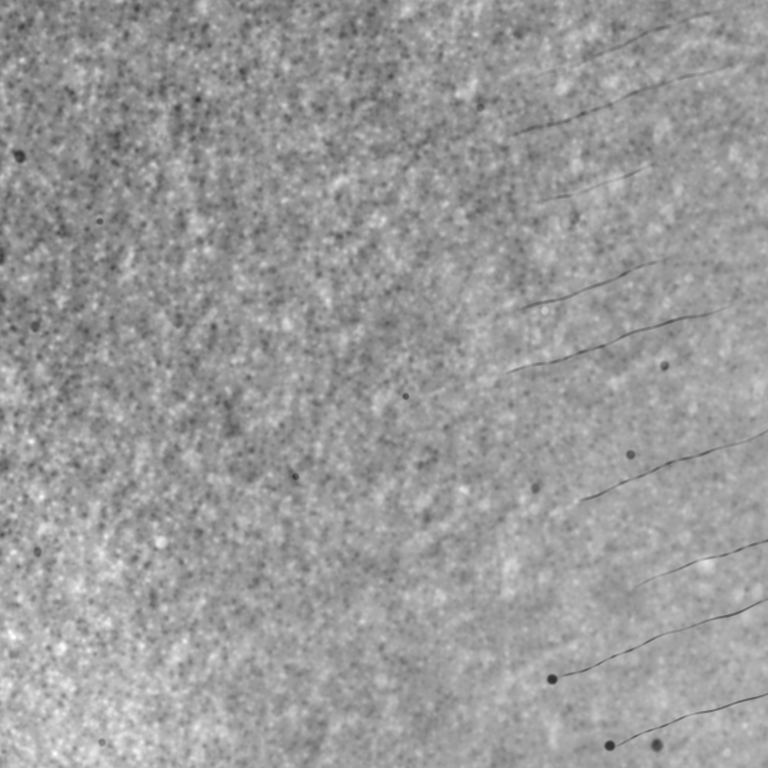
Give the GLSL for this texture, as a WebGL 2 fragment shader.

```glsl
#version 300 es
precision highp float;
// Grey stained tissue: a soft tonal slope, layered cellular grain that is
// steep on the left and shallow on the right, scattered pale bodies, dark
// specks, and a fan of thin beaded fibres rising to the right.
uniform vec2 u_resolution;
out vec4 fragColor;

vec3 hash3(vec2 cell) {
  vec3 q = fract(cell.xyx * vec3(0.1031, 0.1030, 0.0973));
  q += dot(q, q.yxz + 33.33);
  return fract((q.xxy + q.yzz) * q.zyx);
}

// Turns p so that the given direction lies along the y axis.
vec2 alignTo(vec2 p, float angle) {
  vec2 along = vec2(cos(angle), sin(angle));
  return vec2(along.y * p.x - along.x * p.y, dot(p, along));
}

// Cellular grain: one soft signed spot per jittered cell, mean zero.
float grain(vec2 p) {
  vec2 cell = floor(p);
  float sum = 0.0;
  for (int j = -1; j <= 1; j++)
    for (int i = -1; i <= 1; i++) {
      vec2 c = cell + vec2(i, j);
      vec3 h = hash3(c + 57.0);
      vec2 d = p - c - h.xy;
      sum += (2.0 * h.z - 1.0) * exp(-5.0 * dot(d, d));
    }
  return sum;
}

// Sparse rounded bodies; radius and softness are in canvas units.
float bodies(vec2 p, float scale, float density, float radius, float stretch) {
  vec2 cell = floor(p * scale);
  float cover = 0.0;
  for (int j = -1; j <= 1; j++)
    for (int i = -1; i <= 1; i++) {
      vec2 c = cell + vec2(i, j);
      vec3 h = hash3(c + scale * 3.0);
      vec3 shape = hash3(c + 211.0);
      vec2 d = p - (c + 0.15 + 0.7 * h.xy) / scale;
      d.y /= mix(1.0, stretch, shape.x * shape.x);
      float r = radius * mix(0.65, 1.2, shape.y);
      float body = 1.0 - smoothstep(0.45 * r, 1.25 * r, length(d));
      cover = max(cover, body * step(h.z, density) * mix(0.45, 1.0, shape.z));
    }
  return cover;
}

// Height of p above a slightly wavy line through start.
float lineOffset(vec2 p, vec2 start, float slope, float phase) {
  float x = p.x - start.x;
  float wave = 0.003 * sin(31.0 * x + phase) + 0.0012 * sin(97.0 * x + 2.0 * phase);
  return (p.y - start.y - slope * x - wave) / sqrt(1.0 + slope * slope);
}

void main() {
  vec2 p = gl_FragCoord.xy / u_resolution;
  vec2 steep = alignTo(p, 1.3);
  vec2 shallow = alignTo(p, 0.4);
  float side = smoothstep(0.25, 0.85, p.x);

  // Broad tone, with a paler curved region in the lower left
  float mottle = grain(p * 13.0);
  float border = 0.31 - 0.35 * p.y - 0.33 * p.y * p.y;
  float pale = smoothstep(-0.03, 0.05, border - p.x + 0.04 * mottle);
  float tone = 0.515 + 0.09 * p.x + 0.06 * (1.0 - p.y);
  tone += 0.065 * pale + 0.09 * exp(-14.0 * dot(p, p)) + 0.035 * mottle;

  // Grain, strongest in the upper left
  float fine = 0.13 * grain(p * 108.0) + 0.06 * grain(steep * 165.0 + 40.0);
  float streaky = sqrt(1.0 - side) * grain(steep * vec2(68.0, 38.0))
                + sqrt(side) * grain(shallow * vec2(62.0, 34.0) + 20.0);
  float contrast = mix(1.2, 0.55, smoothstep(0.2, 1.5, p.x + 0.6 * (1.0 - p.y)));
  tone += (fine + 0.1 * streaky) * (contrast + 0.15 * pale);

  // Pale bodies, small and large, and a few bright dots
  tone += 0.10 * bodies(steep, 24.0, 0.26, 0.009, 2.6) * (1.0 - 0.6 * pale);
  tone += 0.13 * bodies(steep + 3.0, 13.0, 0.16, 0.012, 2.2);
  tone += 0.26 * bodies(p + 5.0, 6.0, 0.12, 0.008, 1.2);

  // Soft pale bands, broken up by the grain
  for (int i = 0; i < 6; i++) {
    vec3 h = hash3(vec2(i, 83));
    vec2 start = vec2(0.35 + 0.45 * h.x, (float(i) + h.y) / 6.0);
    float d = lineOffset(p, start, 0.42, 6.0 * h.z) / 0.008;
    float x = (p.x - start.x - 0.07) / 0.06;
    tone += (0.075 + 0.06 * streaky) * exp(-d * d - x * x);
  }

  // Dark specks
  tone -= 0.30 * bodies(p + 9.0, 9.0, 0.12, 0.0075, 1.3);

  // Fibres: crisp and dark low down, wider and fainter higher up
  for (int i = 0; i < 9; i++) {
    float rise = float(i) / 8.0;
    vec3 h = hash3(vec2(i, 29));
    vec2 start = vec2(0.58 + 0.25 * h.x, (float(i) + 0.8 * h.y) / 9.0);
    float x = p.x - start.x;
    float reach = 0.14 + 0.3 * h.z;
    float d = abs(lineOffset(p, start, mix(0.38, 0.28, h.y), 6.0 * h.x));
    float width = mix(0.0016, 0.0028, rise);
    float span = smoothstep(0.0, 0.03, x) * (1.0 - smoothstep(0.7 * reach, reach, x));
    float beads = 0.7 + 0.3 * sin(140.0 * x + 9.0 * sin(23.0 * x + 6.0 * h.z));
    float line = 1.0 - smoothstep(0.3 * width, 1.5 * width, d);
    tone -= mix(0.26, 0.11, rise) * line * span * beads;
    if (i < 2) tone -= 0.4 * (1.0 - smoothstep(0.004, 0.009, distance(p, start)));
  }

  fragColor = vec4(vec3(clamp(tone, 0.05, 1.0)), 1.0);
}
```
